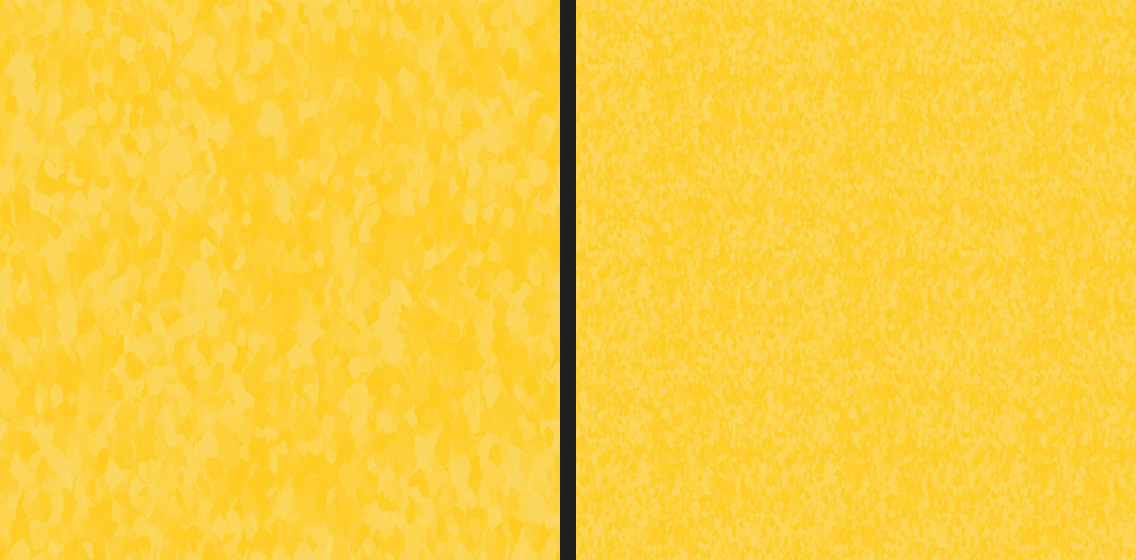
Left, the tile; right, the same tile 3 across and 3 down.
Write a Shadertoy shader that draws this texture.

```glsl
float hash(vec2 cell, float seed) {
    uvec2 q = uvec2(ivec2(cell)) * uvec2(1597334673u, 3812015801u);
    uint n = (q.x ^ q.y ^ (uint(seed) * 2654435769u)) * 1597334673u;
    n = (n ^ (n >> 15)) * 2246822519u;
    n ^= n >> 13;
    return float(n & 65535u) / 65535.0;
}

// Value noise that wraps after a whole number of cells
float noise(vec2 uv, vec2 cells, float seed) {
    vec2 p = uv * cells, i = floor(p), f = fract(p);
    f = f * f * (3.0 - 2.0 * f);
    vec2 a = mod(i, cells), b = mod(i + 1.0, cells);
    return mix(mix(hash(a, seed), hash(vec2(b.x, a.y), seed), f.x),
               mix(hash(vec2(a.x, b.y), seed), hash(b, seed), f.x), f.y);
}

vec2 noisePair(vec2 uv, vec2 cells, float seed) {
    return vec2(noise(uv, cells, seed), noise(uv, cells, seed + 1.0)) - 0.5;
}

mat2 rotation(float angle) {
    float c = cos(angle), s = sin(angle);
    return mat2(c, s, -s, c);
}

// One coat of ragged, tapered dabs laid over the tone below
float paintDabs(float tone, vec2 uv, vec2 cells, float coverage, float seed) {
    vec2 p = uv * cells, home = floor(p);
    for (int y = -1; y <= 1; y++)
    for (int x = -1; x <= 1; x++) {
        vec2 cell = home + vec2(x, y);
        vec2 id = mod(cell, cells);
        if (hash(id, seed) > coverage) continue;
        vec2 center = cell + vec2(hash(id, seed + 1.0), hash(id, seed + 2.0));
        vec2 q = rotation(1.2 * (hash(id, seed + 3.0) - 0.5)) * (p - center);
        vec2 radius = mix(vec2(0.3, 0.42), vec2(0.56, 0.68),
                          vec2(hash(id, seed + 4.0), hash(id, seed + 5.0)));
        q.x *= 1.0 + 1.2 * (hash(id, seed + 6.0) - 0.5) * clamp(q.y / radius.y, -1.0, 1.0);
        q = abs(q / radius);
        float dist = mix(length(q), q.x + q.y, 0.2 + 0.6 * hash(id, seed + 7.0));
        if (dist > 1.0) continue;
        float mask = 1.0 - smoothstep(0.88, 1.0, dist);

        // Neighbouring dabs lean slightly towards a shared tone
        float cluster = noise(center / cells, vec2(12.0, 10.0), 5.0);
        float pick = 0.85 * hash(id, seed + 8.0) + 0.15 * cluster;
        float dabTone = smoothstep(0.2, 0.86, pick);
        float opacity = 0.6 + 0.4 * hash(id, seed + 9.0);
        tone = mix(tone, dabTone, mask * opacity);
    }
    return tone;
}

// Sparse thin, pale bristle marks, mostly upright
float bristleMarks(vec2 uv, vec2 cells) {
    vec2 p = uv * cells, home = floor(p);
    float marks = 0.0;
    for (int y = -1; y <= 1; y++)
    for (int x = -1; x <= 1; x++) {
        vec2 cell = home + vec2(x, y), id = mod(cell, cells);
        if (hash(id, 201.0) > 0.3) continue;
        vec2 center = cell + vec2(hash(id, 202.0), hash(id, 203.0));
        vec2 q = rotation(1.4 * (hash(id, 204.0) - 0.5)) * (p - center);
        q.x += 0.5 * q.y * q.y;
        float dist = length(q / vec2(0.07 + 0.06 * hash(id, 205.0), 0.5));
        marks = max(marks, (1.0 - smoothstep(0.5, 1.0, dist)) * hash(id, 206.0));
    }
    return marks;
}

void mainImage(out vec4 fragColor, in vec2 fragCoord) {
    vec2 uv = fragCoord / iResolution.xy;

    // Ragged outlines
    vec2 ragged = noisePair(uv, vec2(64.0, 50.0), 11.0);
    ragged += 0.5 * noisePair(uv, vec2(140.0, 110.0), 13.0);
    vec2 p = uv + 0.0095 * ragged;

    // Overlapping coats from broad to small
    float tone = 0.4;
    tone = paintDabs(tone, p, vec2(20.0, 14.0), 1.0, 30.0);
    tone = paintDabs(tone, p, vec2(21.0, 15.0), 1.0, 45.0);
    tone = paintDabs(tone, p, vec2(24.0, 17.0), 1.0, 60.0);
    tone = paintDabs(tone, p, vec2(28.0, 19.0), 0.9, 75.0);
    tone = paintDabs(tone, p, vec2(34.0, 23.0), 0.45, 90.0);
    tone = paintDabs(tone, p, vec2(42.0, 30.0), 0.22, 120.0);

    // Streaks and fine grain inside the paint
    tone += 0.14 * (noise(p, vec2(130.0, 44.0), 150.0) - 0.5);
    tone += 0.12 * (noise(uv, vec2(256.0), 160.0) - 0.5);

    vec3 deepYellow = vec3(0.995, 0.797, 0.125);
    vec3 paleYellow = vec3(0.988, 0.845, 0.375);
    vec3 cream = vec3(0.995, 0.875, 0.46);
    vec3 color = mix(deepYellow, paleYellow, clamp(tone, 0.0, 1.0));
    color = mix(color, cream, 0.5 * bristleMarks(p, vec2(22.0, 18.0)));
    fragColor = vec4(color, 1.0);
}
```
